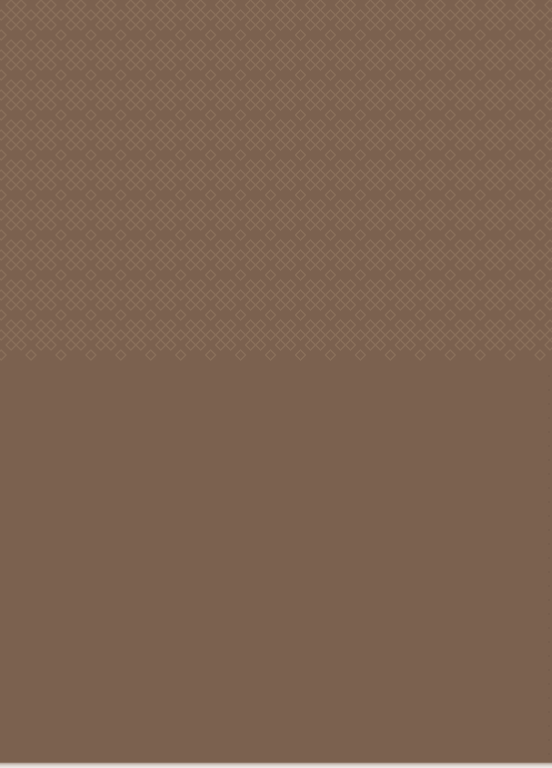
Write a Shadertoy shader that draws this background.

```glsl
#define UNITS 768.0
#define CELL vec2(9.98, 10.0)
#define GRID_ORIGIN vec2(1.1, 5.0)
#define PATTERN_ROWS 36.0
#define STROKE 0.68
#define CARD_BOTTOM 762.5
#define SHADOW_LENGTH 2.6
#define BROWN vec3(0.482, 0.380, 0.310)
#define TAN_LINE vec3(0.536, 0.434, 0.352)
#define PAPER vec3(0.98, 0.97, 0.96)
#define SHADOW vec3(0.62, 0.55, 0.50)

// Lone diamonds alternate with clusters joined by a full middle row
bool hasDiamond(vec2 id) {
    if (id.y < 0.0 || id.y >= PATTERN_ROWS) return false;
    float row = mod(id.y, 4.0);
    bool loneColumn = mod(id.x, 3.0) < 0.5;
    bool loneRow = row > 2.5;
    return abs(row - 1.0) < 0.5 || loneRow == loneColumn;
}

// Distance to the nearest diamond outline, including adjoining cells
float diamondDistance(vec2 p) {
    vec2 base = floor((p - GRID_ORIGIN) / CELL + 0.5);
    float nearest = 100.0;
    for (int y = -1; y <= 1; y++) {
        for (int x = -1; x <= 1; x++) {
            vec2 id = base + vec2(x, y);
            if (hasDiamond(id)) {
                vec2 d = abs(p - GRID_ORIGIN - id * CELL);
                float outline = abs(d.x + d.y - 0.5 * CELL.y) * 0.7071;
                nearest = min(nearest, outline);
            }
        }
    }
    return nearest;
}

void mainImage(out vec4 fragColor, in vec2 fragCoord) {
    // Canvas units measured down from the top left
    float pixel = UNITS / iResolution.y;
    vec2 p = vec2(fragCoord.x, iResolution.y - fragCoord.y) * pixel;
    float soft = 0.5 * pixel;

    // Diamond lattice on the plain ground
    float line = 1.0 - smoothstep(STROKE - soft, STROKE + soft, diamondDistance(p));
    vec3 color = mix(BROWN, TAN_LINE, line);

    // Faint ticks along the lower right edge
    float right = iResolution.x * pixel;
    vec2 tick = vec2(p.x - right + 3.0, mod(p.y - 369.0, 14.0) - 7.0);
    float dots = 1.0 - smoothstep(0.8 - soft, 0.8 + soft, length(tick));
    color *= 1.0 - 0.06 * dots * step(369.0, p.y);

    // Paper strip with a short shadow below the card
    float below = max(p.y - CARD_BOTTOM, 0.0);
    vec3 strip = mix(PAPER, SHADOW, exp(-below / SHADOW_LENGTH));
    float edge = smoothstep(CARD_BOTTOM - soft, CARD_BOTTOM + soft, p.y);
    fragColor = vec4(mix(color, strip, edge), 1.0);
}
```
